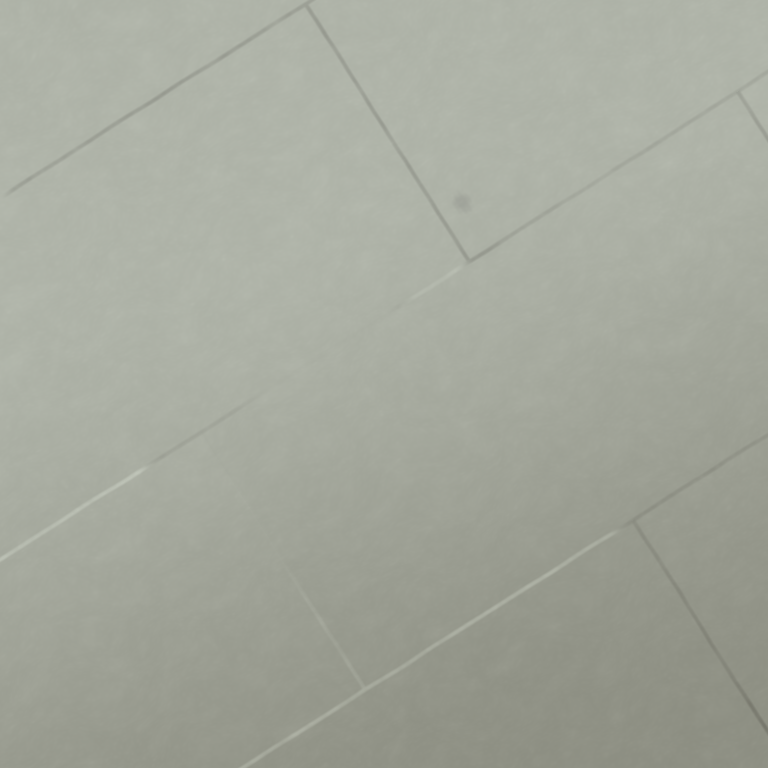
Reproduce this texture procedurally as a WebGL 2 fragment shader.

```glsl
#version 300 es
precision highp float;
// Large matte stone floor tiles in a half-offset running bond, seen turned.
// A rotated brick grid gives the joints; a slanted light gradient turns them
// from dark grooves to pale glints, and cellular noise mottles the stone.
uniform vec2 u_resolution;
out vec4 outColor;

const vec3 STONE_LIGHT = vec3(0.690, 0.708, 0.664);
const vec3 STONE_SHADE = vec3(0.560, 0.567, 0.519);
const vec3 GROOVE_DARK = vec3(-0.085, -0.090, -0.085);
const vec3 GLINT_PALE  = vec3(0.085, 0.090, 0.088);
const vec3 STAIN_TINT  = vec3(-0.050, -0.054, -0.046);

const float ANGLE = 0.5655;                  // turn of the tile rows
const vec2 TILE = vec2(0.8275, 0.398);       // length and height of a tile
const vec2 GRID_ORIGIN = vec2(0.4555, -0.169);
const float JOINT_HALF_WIDTH = 0.0005;
const float JOINT_BLUR = 0.0034;
const float JOINT_WOBBLE = 0.0008;
const vec2 WORN_SPAN = vec2(0.515, 0.77);    // worn stretch along the rows
const float WORN_REACH = 0.12;               // and its half-height across them
const vec2 STAIN_SPOT = vec2(0.602, 0.736);
const float STAIN_RADIUS = 0.011;
const float MOTTLE = 0.019;
const float TILE_VARIATION = 0.006;

vec2 hash2(vec2 p) {
  vec3 q = fract(vec3(p.xyx) * vec3(0.1031, 0.1030, 0.0973));
  q += dot(q, q.yzx + 33.33);
  return fract((q.xx + q.yz) * q.zy);
}

// Soft bumps around scattered points, one in each cell.
float cellular(vec2 p) {
  vec2 cell = floor(p);
  float sum = 0.0;
  for (int y = -1; y <= 1; y++)
    for (int x = -1; x <= 1; x++) {
      vec2 id = cell + vec2(x, y);
      vec2 d = id + hash2(id) - p;
      sum += exp(-7.0 * dot(d, d));
    }
  return sum - 0.45;
}

// Slow wandering value built from layered sines.
float drift(vec2 p) {
  return (sin(p.x * 5.0 + 2.0 * sin(p.y * 3.0))
        + sin(p.y * 9.0 - p.x * 4.0 + 1.3)
        + 0.6 * sin(p.x * 19.0 + p.y * 13.0)) / 2.6;
}

// Fine mottling drawn out slightly along the grain of the stone.
float stoneGrain(vec2 g) {
  vec2 warped = g + 0.012 * vec2(drift(g * 3.0), drift(g.yx * 4.0));
  float grain = 0.0, weight = 0.34, scale = 20.0;
  for (int i = 0; i < 4; i++) {
    grain += weight * cellular(warped * vec2(scale, scale * 1.5) + float(i) * 17.0);
    scale *= 2.0;
    weight *= 0.85;
  }
  return grain;
}

float joint(float dist, float pixel) {
  return 1.0 - smoothstep(JOINT_HALF_WIDTH, JOINT_HALF_WIDTH + JOINT_BLUR + pixel, dist);
}

// One between lo and hi, with soft ends.
float window(float lo, float hi, float soft, float x) {
  return smoothstep(lo - soft, lo + soft, x) * (1.0 - smoothstep(hi - soft, hi + soft, x));
}

void main() {
  vec2 p = gl_FragCoord.xy / u_resolution;
  float pixel = 0.5 / min(u_resolution.x, u_resolution.y);

  // Rotated running bond: x runs along the rows, y across them.
  vec2 along = vec2(cos(ANGLE), sin(ANGLE));
  vec2 g = vec2(dot(p, along), dot(p, vec2(-along.y, along.x)));
  vec2 b = (g - GRID_ORIGIN + JOINT_WOBBLE * drift(g.yx * 6.0)) / TILE;
  float row = floor(b.y);
  b.x += 0.5 * mod(row, 2.0);
  vec2 tileId = vec2(floor(b.x), row);
  vec2 edge = (0.5 - abs(fract(b) - 0.5)) * TILE;

  // Stone: slanted light, tile tint, grain and broad clouding.
  float light = smoothstep(-0.3, 0.6, p.y - 0.35 * p.x);
  vec3 color = mix(STONE_SHADE, STONE_LIGHT, light);
  color += TILE_VARIATION * (hash2(tileId + 7.0).x - 0.5);
  color += MOTTLE * stoneGrain(g) + 0.003 * drift(g * 2.0);

  // One small scuff with a ragged rim.
  float rim = STAIN_RADIUS * (1.0 + 0.25 * drift(p * 40.0));
  color += STAIN_TINT * (1.0 - smoothstep(0.3 * rim, 1.6 * rim, distance(p, STAIN_SPOT)));

  // Joints: pale in the low light, dark above and at the right.
  float glint = (1.0 - smoothstep(0.405, 0.435, p.y + 0.13 * p.x))
              * (1.0 - smoothstep(0.79, 0.84, p.x));
  float patchy = 0.86 + 0.2 * drift(p * 9.0) + 0.14 * drift(p.yx * 23.0);

  // Long joints: worn away midway, with a faint pale rest past the wear.
  float midRow = GRID_ORIGIN.y + TILE.y;
  float nearMid = 1.0 - smoothstep(0.5 * WORN_REACH, WORN_REACH, abs(g.y - midRow));
  float worn = nearMid * window(WORN_SPAN.x, WORN_SPAN.y, 0.035, g.x);
  float rest = nearMid * window(WORN_SPAN.y, WORN_SPAN.y + 0.09, 0.015, g.x);
  float rightFade = 1.0 - 0.4 * smoothstep(0.6, 0.72, p.x) * (1.0 - glint);
  float turnFade = 1.0 - 0.5 * nearMid * window(0.38, WORN_SPAN.x, 0.02, g.x);
  float longMark = joint(edge.y, pixel) * (1.0 - 0.93 * worn) * (1.0 - 0.55 * rest)
                 * rightFade * turnFade * smoothstep(0.0, 0.02, p.x + glint);

  // Short joints: lost at mid height on the left, weaker in the low corner.
  float lost = window(0.24, 0.5, 0.04, p.y) * (1.0 - smoothstep(0.5, 0.65, p.x));
  float corner = 1.0 - 0.4 * window(0.1, 0.45, 0.04, p.y);
  float shortMark = joint(edge.x, pixel) * (1.0 - 0.88 * lost) * corner
                  * smoothstep(0.05, 0.32, p.x);

  color += patchy * longMark * mix(GROOVE_DARK, GLINT_PALE, max(glint, rest));
  color += patchy * shortMark * (1.0 - longMark) * mix(GROOVE_DARK, GLINT_PALE, 0.85 * glint);

  outColor = vec4(clamp(color, 0.0, 1.0), 1.0);
}
```
